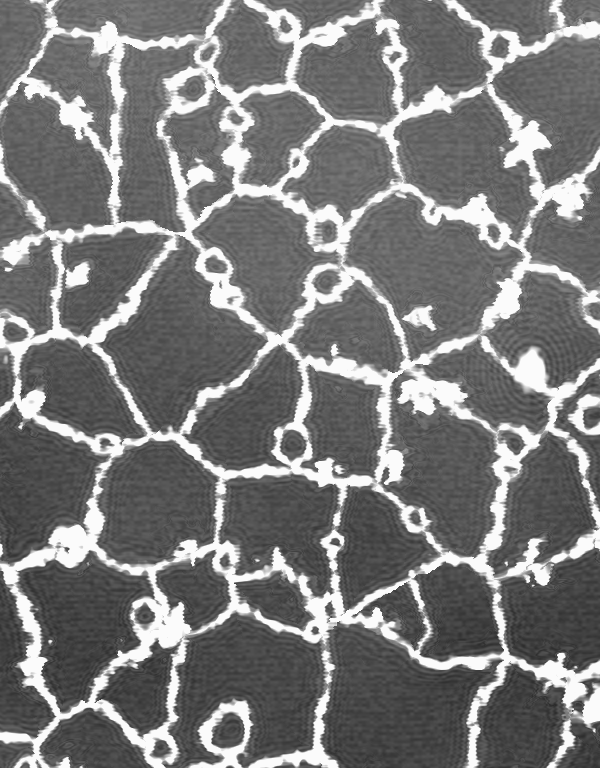
This texture is drawn by a Shadertoy shader. Its source:

```glsl
const float CELLS = 5.6;           // large cells across the canvas
const float SIZE_SPREAD = 0.55;    // how unequal the cells are
const float DETAILS = 8.5;         // rings and clumps across the canvas
const float RING_SHARE = 0.36;
const float CLUMP_SHARE = 0.42;
const float WALL = 0.0061;         // half width of a wall
const float SOFT = 0.0036;
const float FRINGE_PERIOD = 0.0105;
const float TONE_LOW = 0.27;
const float TONE_HIGH = 0.41;
const float WHITE = 0.985;
const vec2 SPOT = vec2(0.885, 0.663);
const float TAU = 6.2831853;

float hash(vec2 p) {
    vec3 q = fract(p.xyx * 0.1031);
    q += dot(q, q.yzx + 33.33);
    return fract((q.x + q.y) * q.z);
}

vec2 hash2(vec2 p) {
    return vec2(hash(p + 17.3), hash(p + 71.9));
}

float noise(vec2 p) {
    vec2 i = floor(p), f = fract(p);
    f = f * f * (3.0 - 2.0 * f);
    return mix(mix(hash(i), hash(i + vec2(1, 0)), f.x),
               mix(hash(i + vec2(0, 1)), hash(i + vec2(1, 1)), f.x), f.y);
}

vec2 noise2(vec2 p) {
    return vec2(noise(p), noise(p + 43.7)) - 0.5;
}

// Weighted Voronoi: x = distance to the wall, yz = direction towards it
vec3 cellWall(vec2 p) {
    p *= CELLS;
    vec2 home = floor(p), dir1 = vec2(1, 0), dir2 = vec2(0, 1);
    float near1 = 9.0, near2 = 9.0;
    for (int y = -2; y <= 2; y++)
    for (int x = -2; x <= 2; x++) {
        vec2 id = home + vec2(x, y);
        vec2 away = p - id - hash2(id);
        float len = max(length(away), 1e-4);
        float d = len - SIZE_SPREAD * hash(id + 5.1);
        if (d < near1) {
            near2 = near1; dir2 = dir1;
            near1 = d; dir1 = away / len;
        } else if (d < near2) {
            near2 = d; dir2 = away / len;
        }
    }
    vec2 slope = dir2 - dir1;
    float steep = max(length(slope), 0.35);
    return vec3((near2 - near1) / steep / CELLS, -slope / steep);
}

// Adds small rings sitting on the walls and ragged clumps beside them
float addDetails(vec2 p, float edge) {
    vec2 home = floor(p * DETAILS);
    float ragged = noise(p * 75.0) - 0.5;
    for (int y = -1; y <= 1; y++)
    for (int x = -1; x <= 1; x++) {
        vec2 id = home + vec2(x, y);
        float kind = hash(id + 131.0), size = hash(id + 212.0);
        if (kind > RING_SHARE + CLUMP_SHARE) continue;
        vec2 center = (id + hash2(id + 90.0)) / DETAILS;
        vec3 wall = cellWall(center);
        if (kind < RING_SHARE) {
            center += wall.yz * min(wall.x, 0.075);
            float s = length(p - center) - mix(0.016, 0.036, size * size);
            edge = min(abs(s), max(edge, -s));
        } else {
            center += wall.yz * clamp(wall.x - 0.03 * size, 0.0, 0.065);
            vec2 q = (p - center) * mix(vec2(0.75, 1.2), vec2(1.2, 0.75), size);
            float s = length(q) - mix(0.006, 0.017, size) + 0.03 * ragged;
            edge = min(edge, max(s, 0.0));
        }
    }
    return edge;
}

void mainImage(out vec4 fragColor, in vec2 fragCoord) {
    vec2 uv = fragCoord / iResolution.x;
    float height = fragCoord.y / iResolution.y;

    // Uneven walls with a slight horizontal comb
    vec2 p = uv + 0.030 * noise2(uv * 13.0) + 0.010 * noise2(uv * 48.0);
    p.x += 0.0012 * sin(uv.y * TAU * 150.0);
    float edge = addDetails(p, cellWall(p).x);

    // Grey ground with clouds, scan grain and fine interference
    float tone = mix(TONE_LOW, TONE_HIGH, smoothstep(0.05, 0.9, height));
    tone += 0.08 * (noise(uv * 5.0 + 8.0) - 0.5);
    tone += 0.08 * (noise(uv * vec2(150.0, 210.0)) - 0.5);
    tone += 0.012 * sin(TAU * (uv.y * 85.0 + 3.0 * noise(uv * 6.0)));

    // Diffraction fringes and glow that follow the walls
    float outside = max(edge - WALL, 0.0);
    tone -= 0.075 * cos(TAU * (outside / FRINGE_PERIOD - 0.35)) * exp(-outside * 48.0);
    tone += 0.17 * exp(-outside / 0.005);

    // Beaded white walls
    float bead = 0.013 * (noise(uv * 95.0) - 0.5);
    float width = WALL * mix(0.6, 1.4, noise(uv * 24.0 + 3.0));
    float light = mix(tone, 1.08, 1.0 - smoothstep(-SOFT, SOFT, edge + bead - width));

    // Bright spot with its rings
    vec2 fromSpot = (uv - SPOT) * vec2(1.15, 0.9);
    float r = length(fromSpot);
    light += 0.09 * cos(TAU * r / 0.0115) * exp(-r * 16.0);
    float glare = r + 0.014 * (noise(uv * 80.0 + 9.0) - 0.5);
    light = mix(light, 1.05, 1.0 - smoothstep(0.024, 0.038, glare));

    fragColor = vec4(vec3(clamp(light, 0.0, WHITE)), 1.0);
}
```
